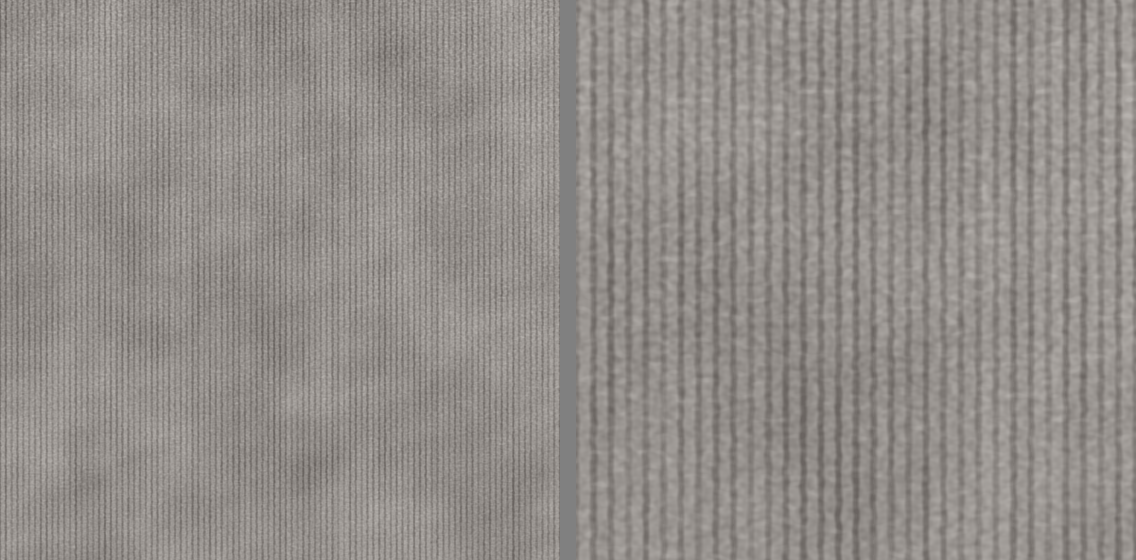
Left: the whole. Right: its middle third, enlarged.
A Shadertoy shader for this texture:

```glsl
// Worn grey corduroy: fine vertical ribs with dark grooves, fuzzy pile and faded clouds.

const float RIB_COUNT = 96.0;
const vec3 GROOVE_COLOR = vec3(0.49, 0.47, 0.455);
const vec3 PILE_COLOR = vec3(0.64, 0.622, 0.606);

// Pseudo-random value in 0..1 for a lattice point.
float hash(vec2 p) {
    vec3 q = fract(vec3(p.xyx) * 0.1031);
    q += dot(q, q.yzx + 33.33);
    return fract((q.x + q.y) * q.z);
}

// Contribution of the random gradient at one lattice corner.
float cornerSlope(vec2 cell, vec2 offset) {
    float angle = 6.28318 * hash(cell);
    return dot(vec2(cos(angle), sin(angle)), offset);
}

// Gradient noise, roughly -0.7..0.7.
float gradientNoise(vec2 p) {
    vec2 cell = floor(p);
    vec2 f = p - cell;
    vec2 blend = f * f * f * (f * (f * 6.0 - 15.0) + 10.0);
    vec2 e = vec2(1.0, 0.0);
    float low = mix(cornerSlope(cell, f), cornerSlope(cell + e.xy, f - e.xy), blend.x);
    float high = mix(cornerSlope(cell + e.yx, f - e.yx), cornerSlope(cell + e.xx, f - e.xx), blend.x);
    return mix(low, high, blend.y);
}

// Sum of noise octaves, each turned to hide the lattice.
float fractalNoise(vec2 p, int octaves) {
    float sum = 0.0;
    float weight = 1.0;
    for (int i = 0; i < octaves; i++) {
        sum += weight * gradientNoise(p);
        p = mat2(1.6, 1.2, -1.2, 1.6) * p + 17.3;
        weight *= 0.5;
    }
    return sum;
}

// Groove darkness, 1 at the seam between two ribs and 0 on the crown.
float grooveMask(float ribX, float softness) {
    float seamDistance = 0.5 - abs(fract(ribX) - 0.5);
    return 1.0 - smoothstep(0.06 - softness, 0.30 + softness, seamDistance);
}

void mainImage(out vec4 fragColor, in vec2 fragCoord) {
    vec2 uv = fragCoord / iResolution.xy;
    float pixelInRibs = RIB_COUNT / iResolution.x;

    // Ribs, with edges that wander slightly along their length
    float wander = 0.12 * gradientNoise(uv * vec2(RIB_COUNT, 110.0) + 5.0);
    float ribX = uv.x * RIB_COUNT + wander;
    float groove = grooveMask(ribX, 0.2 * pixelInRibs);
    float ribTone = hash(vec2(floor(ribX), 7.0)) - 0.5;
    float seamTone = hash(vec2(floor(ribX + 0.5), 23.0)) - 0.5;
    float seamWear = gradientNoise(vec2(floor(ribX + 0.5) * 0.37, uv.y * 9.0));
    float grooveDepth = 0.76 + 0.30 * seamTone + 0.36 * seamWear;

    // Broad faded patches and slanted smudges
    float clouds = fractalNoise(uv * vec2(4.2, 3.6) + 2.7, 4);
    float smudges = fractalNoise(vec2(uv.x * 7.0, (uv.y - 0.25 * uv.x) * 17.0) + 41.0, 3);

    // Short fuzzy tufts, rougher towards the top, and pale wisps across the ribs
    float roughness = mix(0.75, 1.2, uv.y);
    float tufts = gradientNoise(uv * vec2(150.0, 200.0) + 61.0);
    float fibres = gradientNoise(uv * vec2(230.0, 270.0) + 93.0);
    float wisps = smoothstep(0.12, 0.5, gradientNoise(uv * vec2(110.0, 210.0) + 131.0));
    float pile = roughness * (0.44 * tufts + 0.40 * fibres + 0.22 * wisps);

    float tone = 0.81 - grooveDepth * groove;
    tone += 0.16 * ribTone + 0.48 * clouds + 0.21 * smudges + pile;
    fragColor = vec4(mix(GROOVE_COLOR, PILE_COLOR, clamp(tone, -0.5, 1.5)), 1.0);
}
```
